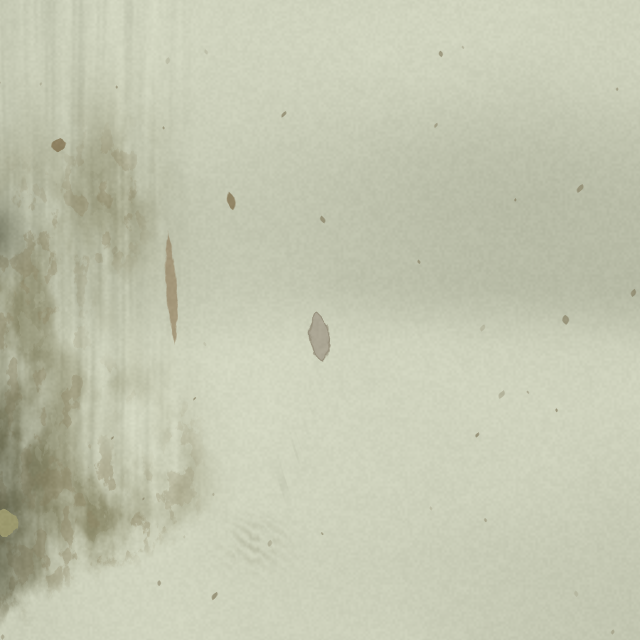
Reproduce this texture procedurally as a Shadertoy shader.

```glsl
// A pale grey-green weathered wall: soft bands of light, a grimy left side
// with vertical wipe marks, a few peeled flakes, scattered specks and grain.
// Stains are Gaussian blobs broken up by stretched value noise.

float hash(vec2 p) {
    vec3 q = fract(p.xyx * vec3(0.1031, 0.1030, 0.0973));
    q += dot(q, q.yzx + 33.33);
    return fract((q.x + q.y) * q.z);
}

float noise(vec2 p) {
    vec2 i = floor(p), f = fract(p);
    f = f * f * (3.0 - 2.0 * f);
    return mix(mix(hash(i), hash(i + vec2(1, 0)), f.x),
               mix(hash(i + vec2(0, 1)), hash(i + vec2(1, 1)), f.x), f.y);
}

float fbm(vec2 p) {
    float sum = 0.0, amp = 0.5;
    for (int i = 0; i < 5; i++) {
        sum += amp * noise(p);
        p = mat2(1.6, 1.2, -1.2, 1.6) * p + 17.3;
        amp *= 0.5;
    }
    return sum;
}

float blob(vec2 p, vec2 centre, vec2 size) {
    vec2 q = (p - centre) / size;
    return exp(-dot(q, q));
}

// Ragged pointed lens; returns an approximate signed distance.
float flake(vec2 p, vec2 centre, vec2 halfSize, float lean) {
    vec2 q = p - centre;
    q.x += q.y * lean;
    q /= halfSize;
    float ragged = 0.7 * (fbm(p * vec2(110.0, 65.0)) - 0.5);
    return (abs(q.x) - 1.0 + q.y * q.y + ragged) * halfSize.x;
}

float cover(float d) {
    return smoothstep(0.0016, -0.0016, d);
}

// Pale paint with a broad shadow band across the upper half.
vec3 wall(vec2 p) {
    float wobble = 0.05 * (fbm(p * 3.0) - 0.5);
    float y = p.y + wobble;
    float band = smoothstep(0.96, 0.68, y) * smoothstep(0.44, 0.56, y);
    float light = 0.835 - 0.088 * band * mix(0.45, 1.0, smoothstep(0.15, 0.85, p.x));
    light -= 0.04 * smoothstep(0.38, 0.0, y) * smoothstep(0.2, 0.9, p.x);
    light -= 0.025 * smoothstep(0.3, 0.0, p.x) + 0.012 * smoothstep(0.5, 1.0, p.x);
    light += 0.03 * (fbm(p * vec2(5.0, 8.0) + 4.0) - 0.5);
    return light - vec3(0.014, 0.0, 0.084);
}

// Small scattered chips, one candidate per cell.
float specks(vec2 p) {
    float mask = 0.0;
    vec2 cell = floor(p * 13.0);
    for (int j = -1; j <= 1; j++)
    for (int i = -1; i <= 1; i++) {
        vec2 id = cell + vec2(i, j);
        vec2 centre = (id + vec2(hash(id + 3.1), hash(id + 8.7))) / 13.0;
        float size = mix(0.0015, 0.005, pow(hash(id + 21.0), 3.0));
        float d = flake(p, centre, size * vec2(1.0, 1.6), hash(id + 5.0) - 0.6);
        float strength = step(0.8, hash(id + 40.0)) * mix(0.15, 0.8, hash(id + 60.0));
        mask = max(mask, strength * cover(d));
    }
    return mask;
}

void mainImage(out vec4 fragColor, in vec2 fragCoord) {
    vec2 p = fragCoord / iResolution.xy;
    vec3 color = wall(p);

    // Vertical wipe marks
    vec2 bent = p + vec2(0.012 * (noise(p * vec2(6.0, 4.0)) - 0.5), 0.0);
    float streaks = 0.6 * noise(bent * vec2(95.0, 3.0)) + 0.4 * noise(bent * vec2(190.0, 7.0));
    float leftSide = smoothstep(0.36, 0.2, p.x);
    color -= 0.085 * leftSide * (streaks - 0.35) * smoothstep(0.02, 0.2, p.y - 0.4 * p.x);

    // Grime, cut off below by a rising diagonal
    float mottle = fbm(p * vec2(19.0, 12.0));
    float torn = fbm(p * vec2(48.0, 32.0) + 9.0);
    float floorEdge = smoothstep(-0.02, 0.045, p.y - 0.04 - 0.43 * p.x + 0.08 * (torn - 0.5));
    float grime = 0.75 * blob(p, vec2(0.0, 0.26), vec2(0.13, 0.25))
                + 0.65 * blob(p, vec2(0.17, 0.19), vec2(0.09, 0.09))
                + 0.5 * blob(p, vec2(0.17, 0.69), vec2(0.075, 0.13))
                + 0.45 * blob(p, vec2(0.03, 0.55), vec2(0.08, 0.2))
                + 0.25 * blob(p, vec2(0.18, 0.40), vec2(0.06, 0.04))
                + 0.3 * blob(p, vec2(0.29, 0.29), vec2(0.04, 0.13));
    float broken = 0.2 + 0.9 * smoothstep(0.3, 0.65, mottle) + 0.5 * (streaks - 0.5);
    float stain = clamp(grime * broken * floorEdge, 0.0, 0.85);
    color = mix(color, vec3(0.52, 0.51, 0.38), stain);

    // Torn brown scraps and pale scuffs inside the grime
    float scraps = smoothstep(0.54, 0.62, torn) * smoothstep(0.1, 0.5, grime) * floorEdge;
    color = mix(color, vec3(0.56, 0.52, 0.39), 0.38 * scraps);
    float scuffs = smoothstep(0.40, 0.33, torn) * smoothstep(0.15, 0.6, grime) * floorEdge;
    color = mix(color, vec3(0.70, 0.71, 0.61), 0.35 * scuffs);

    // Dark soot on the left border
    float soot = 0.65 * blob(p, vec2(-0.01, 0.635), vec2(0.045, 0.05))
               + 0.65 * blob(p, vec2(-0.02, 0.21), vec2(0.075, 0.2)) * floorEdge;
    color = mix(color, vec3(0.32, 0.33, 0.25), soot * (0.45 + 0.9 * mottle));

    // Faint rippled scrape and the smear leading to it
    float ripple = 0.5 + 0.5 * cos(6.2832 * (p.x * 38.0 + p.y * 62.0 + 2.5 * mottle));
    float scrape = blob(p, vec2(0.40, 0.15), vec2(0.045, 0.035));
    float smear = blob(p + vec2(0.35 * (0.27 - p.y), 0.0), vec2(0.452, 0.27), vec2(0.014, 0.09));
    color -= vec3(0.07, 0.075, 0.08) * scrape * ripple * smoothstep(0.3, 0.55, torn);
    color -= 0.035 * smear * smoothstep(0.4, 0.65, noise(p * vec2(150.0, 20.0) + p.yx * 50.0));

    // Flakes and specks
    color = mix(color, vec3(0.53, 0.50, 0.39), specks(p));
    float scar = flake(p, vec2(0.268, 0.547), vec2(0.0085, 0.088), 0.06);
    color = mix(color, vec3(0.62, 0.56, 0.44), 0.85 * cover(scar));
    float chips = min(flake(p, vec2(0.361, 0.686), vec2(0.006, 0.014), 0.2),
                      flake(p, vec2(0.092, 0.774), vec2(0.010, 0.011), -0.2));
    color = mix(color, vec3(0.53, 0.47, 0.34), 0.85 * cover(chips));
    float yellow = flake(p, vec2(0.008, 0.182), vec2(0.021, 0.023), 0.0);
    color = mix(color, vec3(0.61, 0.60, 0.43), cover(yellow));
    float peel = flake(p, vec2(0.499, 0.473), vec2(0.0165, 0.041), 0.12);
    vec3 peelColor = mix(vec3(0.57, 0.54, 0.46), vec3(0.67, 0.65, 0.58), smoothstep(0.0, -0.004, peel));
    color = mix(color, peelColor, cover(peel));

    // Fine grain
    color += 0.028 * (noise(p * 260.0) - 0.5) + 0.012 * (noise(p * 120.0) - 0.5);
    fragColor = vec4(color, 1.0);
}
```
